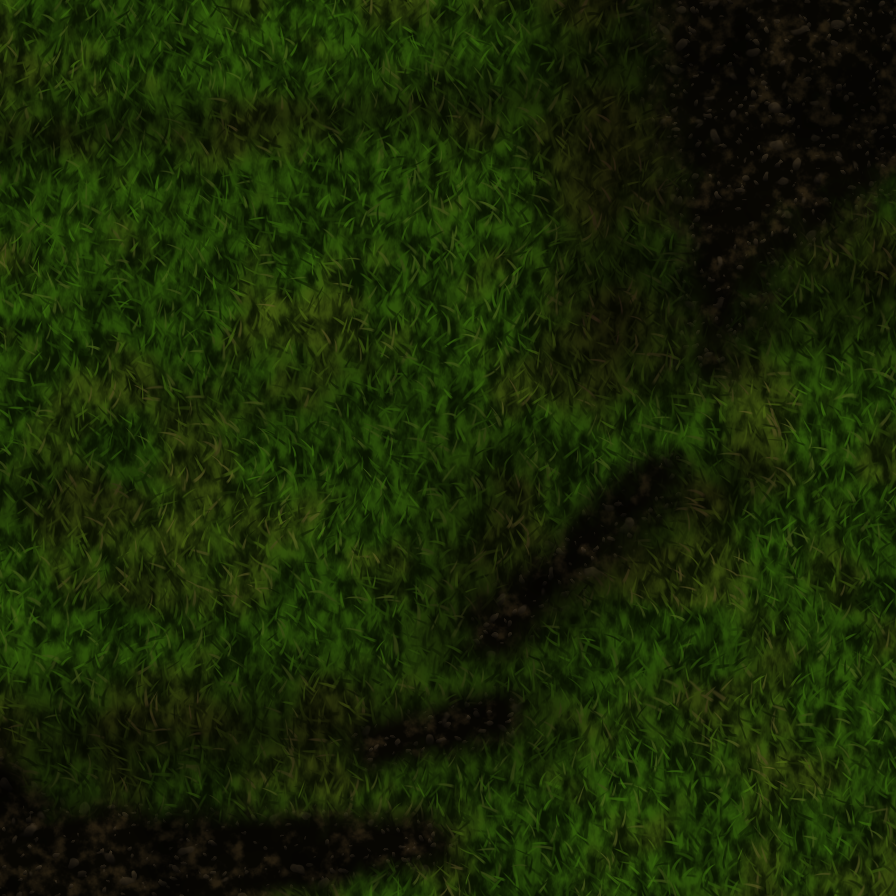
This texture is drawn by a three.js fragment shader. Its source:

```glsl
// Dim lawn worn through to dark, stony soil in soft diagonal patches.
// Layers of scattered curved blades form the grass; rotated pebbles over
// fractal noise form the soil; tapered capsules place the worn ground.
varying vec2 vUv;

const vec3 GRASS_SHADE = vec3(0.07, 0.13, 0.012);
const vec3 GRASS_LIGHT = vec3(0.235, 0.375, 0.055);
const vec3 STRAW = vec3(0.3, 0.32, 0.12);
const vec3 SOIL_DARK = vec3(0.025, 0.021, 0.008);
const vec3 SOIL_LIGHT = vec3(0.14, 0.11, 0.055);
const vec3 STONE = vec3(0.26, 0.215, 0.14);
const vec3 WORN_TINT = vec3(0.54, 0.42, 0.55);

float hash(vec2 p) {
  vec3 q = fract(vec3(p.xyx) * 0.1031);
  q += dot(q, q.yzx + 33.33);
  return fract((q.x + q.y) * q.z);
}

vec2 hash2(vec2 p) {
  return vec2(hash(p), hash(p + 57.3));
}

float noise(vec2 p) {
  vec2 i = floor(p), f = fract(p);
  f = f * f * (3.0 - 2.0 * f);
  return mix(mix(hash(i), hash(i + vec2(1.0, 0.0)), f.x),
             mix(hash(i + vec2(0.0, 1.0)), hash(i + 1.0), f.x), f.y);
}

float fbm(vec2 p) {
  float sum = 0.0, amp = 0.53;
  for (int i = 0; i < 4; i++) {
    sum += amp * noise(p);
    p = mat2(1.6, 1.2, -1.2, 1.6) * p + 7.1;
    amp *= 0.5;
  }
  return sum;
}

// Soft capsule from a to b whose radius runs from ra to rb.
float patchMask(vec2 p, vec2 a, vec2 b, float ra, float rb, float soft) {
  vec2 ab = b - a;
  float t = clamp(dot(p - a, ab) / dot(ab, ab), 0.0, 1.0);
  float d = length(p - a - ab * t) - mix(ra, rb, t);
  return 1.0 - smoothstep(-soft, soft, d);
}

// One bent, tapered blade rooted at the origin, in cell units.
float blade(vec2 d, float angle, float len, float bend, float width) {
  vec2 dir = vec2(cos(angle), sin(angle));
  float t = dot(d, dir) / len;
  float side = dot(d, vec2(-dir.y, dir.x)) - bend * t * t;
  float w = width * (1.0 - 0.7 * t * t);
  float body = 1.0 - smoothstep(w - 0.03, w + 0.03, abs(side));
  return body * smoothstep(0.0, 0.25, t) * (1.0 - smoothstep(0.7, 1.0, t));
}

vec3 grass(vec2 p) {
  float streak = fbm(p * vec2(95.0, 55.0));
  vec3 col = mix(GRASS_SHADE * 0.6, GRASS_LIGHT * 0.8, smoothstep(0.2, 0.85, streak));
  for (int layer = 0; layer < 10; layer++) {
    float k = float(layer);
    vec2 q = p * (26.0 + 1.3 * k) + k * vec2(13.37, 7.71);
    vec2 cell = floor(q);
    float sway = (noise(p * 11.0) - 0.5) * 1.3;
    for (int j = -1; j <= 1; j++) {
      for (int i = -1; i <= 1; i++) {
        vec2 id = cell + vec2(float(i), float(j));
        vec2 seed = id + k * 31.0;
        vec2 r = hash2(seed + 11.0), s = hash2(seed + 83.0);
        float angle = 1.65 + (r.x - 0.5) * 2.1 + sway;
        float m = blade(q - id - hash2(seed), angle, 0.6 + 0.35 * r.y,
                        (s.x - 0.5) * 0.45, 0.03 + 0.035 * s.y);
        float tone = hash(seed + 151.0);
        vec3 tint = mix(GRASS_SHADE * 0.7, GRASS_LIGHT * 1.05, tone * (0.6 + 0.045 * k));
        tint = mix(tint, STRAW, 0.7 * step(0.87, s.x));
        col = mix(col, tint, m * 0.75);
      }
    }
  }
  float dry = smoothstep(0.4, 0.75, fbm(p * 14.0 + 31.0));
  return col * mix(vec3(0.9, 1.02, 0.85), vec3(1.15, 0.95, 1.2), dry) * (0.8 + 0.42 * fbm(p * 9.0));
}

// Pebbles and crumbs, lit from the upper left.
vec3 soil(vec2 p) {
  float grit = fbm(p * 75.0);
  vec3 col = mix(SOIL_DARK, SOIL_LIGHT, smoothstep(0.45, 0.88, grit));
  for (int layer = 0; layer < 3; layer++) {
    float k = float(layer);
    vec2 q = mat2(0.8, 0.6, -0.6, 0.8) * p * (88.0 - 27.0 * k) + k * 19.0;
    vec2 id = floor(q), seed = id + 47.0 * k;
    vec2 d = q - id - 0.32 - 0.36 * hash2(seed);
    float a = hash(seed + 5.0) * 3.14;
    vec2 e = mat2(cos(a), sin(a), -sin(a), cos(a)) * d;
    float size = 0.12 + 0.2 * hash(seed + 29.0);
    float r = length(e * vec2(1.0, 1.8)) + 0.3 * (noise(q * 4.0) - 0.5);
    float m = (1.0 - smoothstep(size - 0.07, size + 0.07, r)) * step(0.65, hash(seed + 71.0));
    float light = clamp(0.5 + dot(d, vec2(-0.8, 1.1)), 0.1, 1.0);
    col = mix(col, STONE * light * (0.35 + 1.1 * grit), m * 0.85);
  }
  return col * (0.4 + 1.0 * fbm(p * 16.0 + 3.0));
}

float bareGround(vec2 p) {
  float m = patchMask(p, vec2(0.88, 1.02), vec2(0.795, 0.61), 0.175, 0.03, 0.085);
  m = max(m, patchMask(p, vec2(1.02, 0.98), vec2(0.9, 0.82), 0.14, 0.09, 0.07));
  m = max(m, patchMask(p, vec2(0.735, 0.465), vec2(0.55, 0.295), 0.032, 0.026, 0.045));
  m = max(m, patchMask(p, vec2(0.55, 0.2), vec2(0.42, 0.17), 0.028, 0.024, 0.033));
  m = max(m, patchMask(p, vec2(-0.02, 0.02), vec2(0.47, 0.06), 0.085, 0.03, 0.045));
  return max(m, patchMask(p, vec2(-0.02, 0.14), vec2(0.02, 0.08), 0.03, 0.05, 0.04));
}

float wornGrass(vec2 p) {
  float m = patchMask(p, vec2(0.68, 1.02), vec2(0.69, 0.62), 0.075, 0.065, 0.085);
  m = max(m, patchMask(p, vec2(0.83, 0.47), vec2(0.56, 0.32), 0.025, 0.07, 0.06));
  m = max(m, 0.85 * patchMask(p, vec2(0.56, 0.45), vec2(0.5, 0.29), 0.06, 0.055, 0.08));
  m = max(m, 0.9 * patchMask(p, vec2(0.0, 0.16), vec2(0.58, 0.205), 0.065, 0.05, 0.07));
  m = max(m, 0.85 * patchMask(p, vec2(0.0, 0.845), vec2(0.62, 0.89), 0.02, 0.025, 0.045));
  m = max(m, 0.6 * patchMask(p, vec2(0.0, 0.445), vec2(0.14, 0.45), 0.025, 0.015, 0.05));
  return max(m, 0.9 * patchMask(p, vec2(0.86, 0.64), vec2(1.02, 0.69), 0.04, 0.07, 0.07));
}

void main() {
  vec2 p = vUv;
  float ragged = fbm(p * 34.0) - 0.5;
  float worn = wornGrass(p);
  worn = clamp(worn + 0.4 * ragged * worn, 0.0, 1.0);
  float bare = smoothstep(0.12, 0.9, bareGround(p) + 0.6 * ragged * bareGround(p));
  vec3 turf = grass(p) * mix(vec3(1.0), WORN_TINT, worn);
  gl_FragColor = vec4(mix(turf, soil(p), bare), 1.0);
}
```
